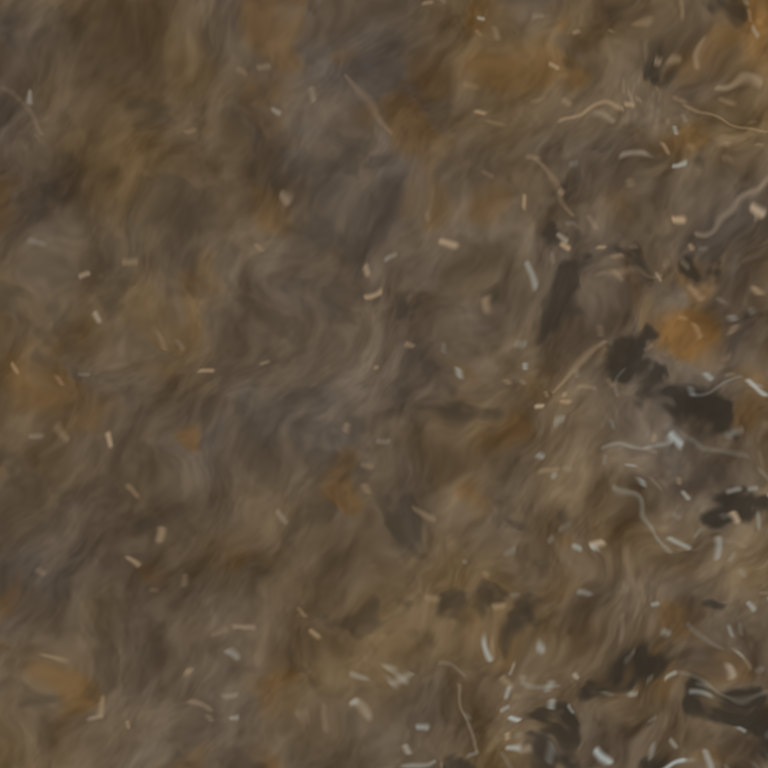
Reproduce this texture procedurally as a Shadertoy shader.

```glsl
// Weathered brown earth: soft mottling, dark pits, ochre stains, pale flecks and fibres.

const vec3 EARTH = vec3(0.375, 0.315, 0.242);
const vec3 PIT = vec3(0.19, 0.17, 0.145);
const vec3 OCHRE = vec3(0.52, 0.35, 0.15);
const vec3 CREAM = vec3(0.70, 0.59, 0.46);
const vec3 FROST = vec3(0.66, 0.69, 0.68);

float hash(vec2 p) {
    vec3 q = fract(vec3(p.xyx) * 0.1031);
    q += dot(q, q.yzx + 33.33);
    return fract((q.x + q.y) * q.z);
}

vec2 hash2(vec2 p) {
    return vec2(hash(p + 17.3), hash(p + 71.9));
}

mat2 rotation(float a) {
    return mat2(cos(a), sin(a), -sin(a), cos(a));
}

// Smooth value noise in -1..1
float noise(vec2 p) {
    vec2 i = floor(p), f = fract(p);
    f = f * f * f * (f * (f * 6.0 - 15.0) + 10.0);
    float low = mix(hash(i), hash(i + vec2(1, 0)), f.x);
    float high = mix(hash(i + vec2(0, 1)), hash(i + vec2(1, 1)), f.x);
    return 2.0 * mix(low, high, f.y) - 1.0;
}

float fbm(vec2 p, int octaves, float gain) {
    float sum = 0.0, amplitude = 1.0;
    for (int i = 0; i < octaves; i++) {
        sum += amplitude * noise(p);
        p = rotation(0.9) * p * 1.93 + 13.7;
        amplitude *= gain;
    }
    return sum;
}

// Roughness grows toward the lower right
float roughness(vec2 p) {
    return smoothstep(0.3, 1.0, p.x + 0.25 * (0.5 - p.y) + 0.14 * noise(p * 5.0 + 4.0));
}

float softSpot(vec2 p, vec2 centre, vec2 radius) {
    return 1.0 - smoothstep(0.3, 1.0, length((p - centre) / radius));
}

// Scattered soft strokes; size = half length and half width in cells.
// Returns coverage and a random tint of the strongest stroke.
vec2 strokes(vec2 p, float cells, vec2 size, float spread, vec2 density, float seed) {
    vec2 best = vec2(0.0), home = floor(p * cells);
    for (int y = -1; y <= 1; y++)
    for (int x = -1; x <= 1; x++) {
        vec2 id = home + vec2(x, y);
        vec2 random = hash2(id + seed);
        vec2 centre = id + 0.2 + 0.6 * random;
        float chance = mix(density.x, density.y, roughness(centre / cells));
        float present = step(hash(id + seed + 5.1), chance);
        float angle = 0.65 + spread * (hash(id + seed + 9.7) - 0.5);
        vec2 q = rotation(angle) * (p * cells - centre);
        float halfLength = size.x * (0.2 + 0.8 * random.y);
        float d = length(vec2(max(abs(q.x) - halfLength, 0.0), q.y));
        float strength = 0.3 + 0.7 * random.x * random.x;
        float cover = present * strength * (1.0 - smoothstep(0.0, size.y, d));
        if (cover > best.x) best = vec2(cover, hash(id + seed + 2.6));
    }
    return best;
}

vec3 layStrokes(vec3 colour, vec2 stroke, float frost, float opacity) {
    vec3 tint = mix(CREAM, FROST, smoothstep(0.35, 0.75, stroke.y * 0.7 + frost * 0.5));
    return mix(colour, tint, stroke.x * opacity);
}

void mainImage(out vec4 fragColor, in vec2 fragCoord) {
    vec2 p = fragCoord / iResolution.y;
    float rough = roughness(p);
    vec2 warp = vec2(fbm(p * 9.0, 3, 0.5), fbm(p * 9.0 + 31.0, 3, 0.5));
    vec2 bent = p + 0.018 * warp;

    // Broad tone plus slanted, slightly stretched mottling
    vec2 grain = rotation(0.55) * bent * vec2(1.0, 0.85);
    float broad = fbm(p * 3.2 + 8.0, 3, 0.5);
    float mottle = fbm(grain * vec2(24.0, 15.0), 4, 0.66);
    float tone = 0.13 * broad + mix(0.21, 0.31, rough) * mottle;
    vec3 colour = EARTH + tone * vec3(0.235, 0.22, 0.19);

    // Warm and grey drift
    float warmth = fbm(bent * 4.5 + 52.0, 4, 0.6) - 0.35 * rough;
    colour += warmth * vec3(0.014, 0.001, -0.023);

    // Ochre stains
    float stain = smoothstep(0.4, 1.1, fbm(bent * 11.0 + 23.0, 3, 0.5)) * 0.45;
    stain += 0.75 * softSpot(bent, vec2(0.91, 0.57), vec2(0.06, 0.05));
    stain += 0.55 * softSpot(bent, vec2(0.25, 0.43), vec2(0.027));
    stain += 0.6 * softSpot(bent, vec2(1.0, 0.98), vec2(0.09));
    colour = mix(colour, OCHRE * (0.87 + 0.4 * tone), min(stain, 0.8) * 0.75);

    // Dark pits
    float pits = smoothstep(0.35, 1.05, fbm(bent * 15.0 + 77.0, 4, 0.55));
    colour = mix(colour, PIT, pits * mix(0.25, 0.8, rough));

    // Pale fibres and flecks
    float frost = rough * smoothstep(0.75, 0.2, p.y);
    vec2 curved = p + 0.03 * warp;
    colour = layStrokes(colour, strokes(curved, 9.0, vec2(0.5, 0.06), 3.2, vec2(0.05, 0.6), 40.0), frost, 0.48);
    colour = layStrokes(colour, strokes(bent, 20.0, vec2(0.26, 0.15), 1.8, vec2(0.09, 0.3), 90.0), frost, 0.85);
    colour = layStrokes(colour, strokes(bent, 38.0, vec2(0.25, 0.26), 2.4, vec2(0.06, 0.26), 150.0), frost, 0.6);

    fragColor = vec4(clamp(colour, 0.0, 1.0), 1.0);
}
```
